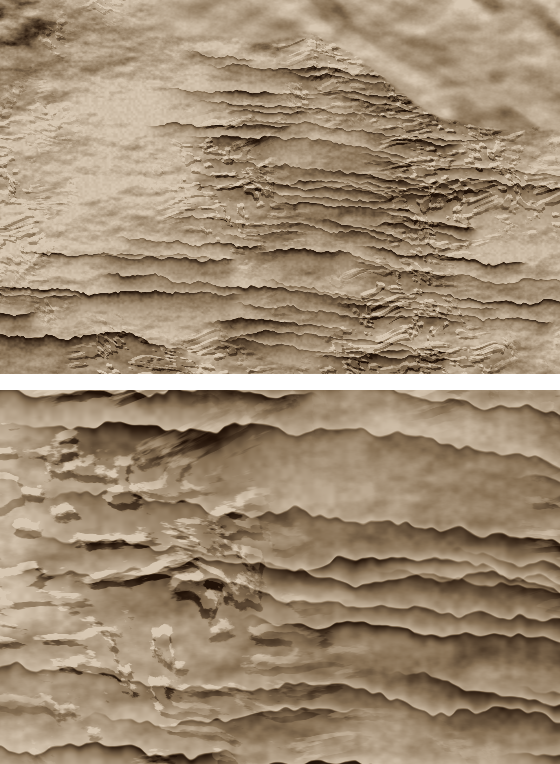
Top, the full canvas; bottom, a detail of the centre.
Reproduce this texture procedurally as a Shadertoy shader.

```glsl
float hash(vec2 p) {
    return fract(sin(dot(p, vec2(127.1, 311.7))) * 43758.5453);
}

float noise(vec2 p) {
    vec2 i = floor(p), f = fract(p);
    f = f * f * (3.0 - 2.0 * f);
    return mix(mix(hash(i), hash(i + vec2(1, 0)), f.x),
               mix(hash(i + vec2(0, 1)), hash(i + vec2(1, 1)), f.x), f.y);
}

float fbm(vec2 p) {
    float sum = 0.0, amp = 0.5;
    for (int i = 0; i < 5; i++) {
        sum += amp * noise(p);
        p = mat2(1.6, 1.2, -1.2, 1.6) * p + 7.3;
        amp *= 0.5;
    }
    return sum;
}

// Brightness of a bumpy surface lit from above
float relief(vec2 p, float reach) {
    return fbm(p) - fbm(p + vec2(-0.3, 1.0) * reach);
}

// Raised chips: lit on top, shaded below
float flakes(vec2 p) {
    vec2 q = p * vec2(34.0, 78.0) + 3.0 * noise(p * 12.0);
    float chip = smoothstep(0.52, 0.6, fbm(q));
    float above = smoothstep(0.52, 0.6, fbm(q + vec2(-0.15, 0.5)));
    return chip - above;
}

// Wind-cut shelves, from top to bottom, each with a lit lip and a shadow
float addLedges(float tone, vec2 p) {
    float warp = 0.08 * (fbm(p * vec2(2.2, 3.0)) - 0.5) + 0.012 * (fbm(p * vec2(12.0, 20.0)) - 0.5);
    for (int i = 0; i < 50; i++) {
        float id = float(i);
        float level = 0.85 - 0.79 * (id + hash(vec2(id, 1.0))) / 50.0;
        float start = mix(level > 0.38 ? 0.36 : -0.2, 1.05, hash(vec2(id, 2.0)));
        float end = start + mix(0.2, 0.8, hash(vec2(id, 3.0)));
        float size = hash(vec2(id, 4.0));
        float edge = level - 0.08 * (p.x - 0.7) + warp
            + 0.035 * (noise(vec2(p.x * 3.5, id * 7.3)) - 0.5)
            + 0.014 * (noise(vec2(p.x * 17.0, id * 3.1)) - 0.5)
            + 0.009 * (noise(vec2(p.x * 55.0, id * 5.7)) - 0.5)
            + 0.005 * (noise(vec2(p.x * 130.0, id * 2.9)) - 0.5);
        float d = edge - p.y;
        float span = smoothstep(start, start + 0.1, p.x)
            * (1.0 - smoothstep(end - 0.04, end, p.x));
        float pocket = smoothstep(0.35, 0.85, noise(vec2(p.x * 6.0, id * 11.0)));
        float under = smoothstep(-0.0012, 0.0012, d);
        float lip = (1.0 - under) * exp(min(d, 0.0) / 0.007);
        float below = max(d, 0.0);
        float soft = mix(0.35, 0.65, pocket) * exp(-below / mix(0.014, 0.075, size * size));
        float crack = mix(0.35, 0.95, pocket) * exp(-pow(below / mix(0.004, 0.012, pocket * size), 1.5));
        tone = mix(tone, 0.98, 0.8 * span * lip);
        tone *= (1.0 - under * span * soft) * (1.0 - under * span * crack);
    }
    return tone;
}

// Soft diagonal ripples of the slope behind
float farSlope(vec2 p) {
    vec2 q = vec2(0.8 * p.x - 0.6 * p.y, 0.6 * p.x + 0.8 * p.y);
    q.y += 0.07 * noise(p * 5.0);
    vec2 wave = q * vec2(5.0, 20.0);
    float ripple = noise(wave) - noise(wave + vec2(0.0, 0.7));
    float broad = noise(q * vec2(2.0, 6.0) + 4.0) - 0.5;
    float hollow = smoothstep(0.55, 0.85, noise(q * vec2(7.0, 15.0) + 20.0));
    return 0.79 + 0.24 * ripple + 0.2 * broad - 0.22 * hollow
        + 0.6 * relief(p * vec2(12.0, 22.0), 0.4);
}

vec3 sandColor(float tone) {
    vec3 lower = mix(vec3(0.13, 0.07, 0.03), vec3(0.53, 0.44, 0.33), clamp(tone * 2.0, 0.0, 1.0));
    return mix(lower, vec3(0.82, 0.755, 0.67), clamp(tone * 2.0 - 1.0, 0.0, 1.08));
}

void mainImage(out vec4 fragColor, in vec2 fragCoord) {
    vec2 p = fragCoord / iResolution.y;

    // Sandy face
    float tone = 0.94 + 0.75 * relief(p * vec2(3.0, 6.0), 0.5)
        + 0.65 * relief(p * vec2(13.0, 30.0), 0.5)
        + 0.35 * relief(p * vec2(40.0, 75.0), 0.6);

    // Broad hollows, deeper to the right
    float hollow = smoothstep(0.45, 0.7, fbm(p * vec2(2.5, 5.0) + 3.0));
    tone -= hollow * mix(0.12, 0.26, smoothstep(0.3, 0.9, p.x));
    tone = addLedges(min(tone, 1.0), p);

    // Loose chips in patches
    float patches = smoothstep(0.4, 0.62, fbm(p * 3.5 + 9.0) + 0.08 * (p.x - 0.75));
    tone += 0.38 * patches * flakes(p);

    // Rough dark corner
    float corner = 1.0 - smoothstep(0.0, 0.4, length((p - vec2(0.0, 0.93)) * vec2(1.0, 1.6)));
    tone -= corner * (0.3 + 1.6 * (fbm(p * vec2(16.0, 28.0)) - 0.4));

    // Slope behind the crest
    float crest = 0.9 - 0.24 * smoothstep(0.8, 1.25, p.x) + 0.04 * (fbm(p.xx * 6.0) - 0.5);
    float behind = smoothstep(-0.004, 0.012, p.y - crest) * smoothstep(0.3, 0.55, p.x);
    tone = mix(tone, farSlope(p), behind);

    // Grain
    tone += 0.11 * (noise(p * 170.0) - 0.5) * (1.0 - 0.6 * behind);
    fragColor = vec4(sandColor(tone), 1.0);
}
```
